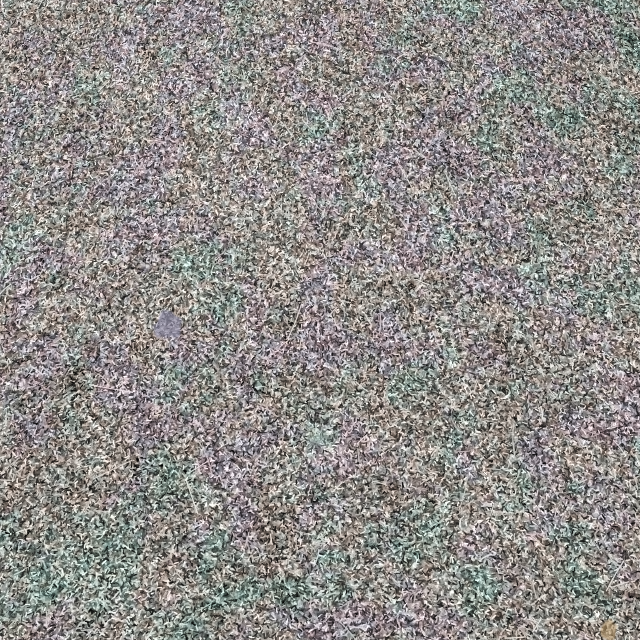
Write a Shadertoy shader that draws this texture.

```glsl
vec3 hash3(vec2 p) {
    vec3 q = fract(p.xyx * vec3(0.1031, 0.1030, 0.0973));
    q += dot(q, q.yxz + 33.33);
    return fract((q.xxy + q.yzz) * q.zyx);
}

float valueNoise(vec2 p) {
    vec2 cell = floor(p);
    vec2 f = fract(p);
    f = f * f * (3.0 - 2.0 * f);
    float low = mix(hash3(cell).x, hash3(cell + vec2(1, 0)).x, f.x);
    float high = mix(hash3(cell + vec2(0, 1)).x, hash3(cell + vec2(1, 1)).x, f.x);
    return mix(low, high, f.y);
}

float fbm(vec2 p) {
    float sum = 0.0;
    float weight = 0.5;
    for (int i = 0; i < 4; i++) {
        sum += weight * valueNoise(p);
        p = mat2(1.6, 1.2, -1.2, 1.6) * p + 17.3;
        weight *= 0.6;
    }
    return sum / 1.088;
}

// Paints one bent blade per grid cell over the given brightness.
float paintBlades(float under, vec2 p, float scale, vec2 size, float density,
                  vec2 toneRange, float pixel) {
    p *= scale;
    float soft = 0.65 * pixel * scale;
    vec2 home = floor(p);
    for (int j = -1; j <= 1; j++) {
        for (int i = -1; i <= 1; i++) {
            vec2 cell = home + vec2(i, j);
            vec3 place = hash3(cell + 0.37);
            vec3 look = hash3(cell + 91.7);
            float angle = 6.2832 * place.z;
            vec2 along = vec2(cos(angle), sin(angle));
            vec2 offset = p - cell - place.xy;
            vec2 q = vec2(dot(offset, along), dot(offset, vec2(-along.y, along.x)));
            q.y += (look.y - 0.5) * 0.6 * q.x * q.x;
            float halfLength = size.x * mix(0.45, 1.0, look.z);
            float d = length(vec2(max(abs(q.x) - halfLength, 0.0), q.y));
            float cover = 1.0 - smoothstep(size.y - soft, size.y + soft, d);
            cover *= step(fract(look.y * 37.0 + look.z), density);
            under = mix(under, mix(toneRange.x, toneRange.y, look.x), cover);
        }
    }
    return under;
}

// Soft, slightly ragged blob for small debris.
float debris(vec2 uv, vec2 center, vec2 radius) {
    float ragged = 0.5 * (valueNoise(uv * 90.0) - 0.5);
    return 1.0 - smoothstep(0.7, 1.15, length((uv - center) / radius) + ragged);
}

void mainImage(out vec4 fragColor, in vec2 fragCoord) {
    vec2 uv = fragCoord / iResolution.xy;

    // Mild perspective: blades shrink toward the top.
    float depth = 3.2 - uv.y;
    vec2 ground = 2.7 * vec2((uv.x - 0.5) / depth, -log(depth)) + 4.0;
    float pixel = 2.7 / (depth * iResolution.y);

    // Dense mat of short, very fine dead grass.
    float tone = mix(0.05, 1.0, valueNoise(ground * 290.0));
    for (int layer = 0; layer < 3; layer++) {
        float n = float(layer);
        tone = paintBlades(tone, ground + 1.73 * n, 158.0 + 13.0 * n,
                           vec2(0.58, 0.18), 0.9, vec2(0.07, 1.02), pixel);
    }
    tone += 0.20 * (valueNoise(ground * 330.0 + 50.0) - 0.5);

    // Uneven light, dry crown and shaded hollows.
    vec2 fromCrown = uv - vec2(0.38, 0.76);
    float dryness = exp(-6.0 * dot(fromCrown, fromCrown));
    float hollow = smoothstep(0.60, 0.80, fbm(ground * 19.0 + 31.0));
    tone = 0.545 + 0.91 * (tone - 0.535);
    tone += 0.11 * (fbm(ground * 14.0) - 0.5) + 0.035 * (dryness - 0.35);
    tone -= 0.08 * hollow;

    // Sparse longer pale stalks.
    tone = paintBlades(tone, ground + 3.1, 52.0, vec2(0.6, 0.045), 0.13,
                       vec2(0.70, 0.92), pixel);
    tone = paintBlades(tone, ground + 5.4, 17.0, vec2(0.6, 0.014), 0.07,
                       vec2(0.76, 0.93), pixel);

    // Muted patches of straw, living green and mauve thatch.
    vec3 straw = vec3(0.022, 0.000, -0.026);
    vec3 green = vec3(-0.040, 0.022, -0.010);
    vec3 mauve = vec3(0.020, -0.018, 0.010);
    float greenAmount = smoothstep(0.44, 0.76, fbm(ground * 14.0 + 7.0) - 0.07 * dryness);
    float mauveAmount = smoothstep(0.40, 0.70, fbm(ground * 19.0 + 63.0));
    vec3 tint = mix(mix(straw, mauve, mauveAmount), green, greenAmount);
    vec3 fleck = vec3(0.05, -0.02, -0.04) * (valueNoise(ground * 75.0 + 12.0) - 0.5);
    vec3 color = vec3(tone) + (tint + fleck) * smoothstep(-0.1, 0.45, tone);

    // A bluish pebble and a tan leaf fragment.
    vec3 pebble = vec3(0.55, 0.54, 0.62) + 0.30 * (tone - 0.5);
    vec3 leaf = vec3(0.66, 0.56, 0.42) + 0.30 * (tone - 0.5);
    color = mix(color, pebble, 0.85 * debris(uv, vec2(0.262, 0.490), vec2(0.021, 0.024)));
    color = mix(color, leaf, 0.80 * debris(uv, vec2(0.950, 0.016), vec2(0.013, 0.018)));

    fragColor = vec4(clamp(color, 0.0, 1.0), 1.0);
}
```
